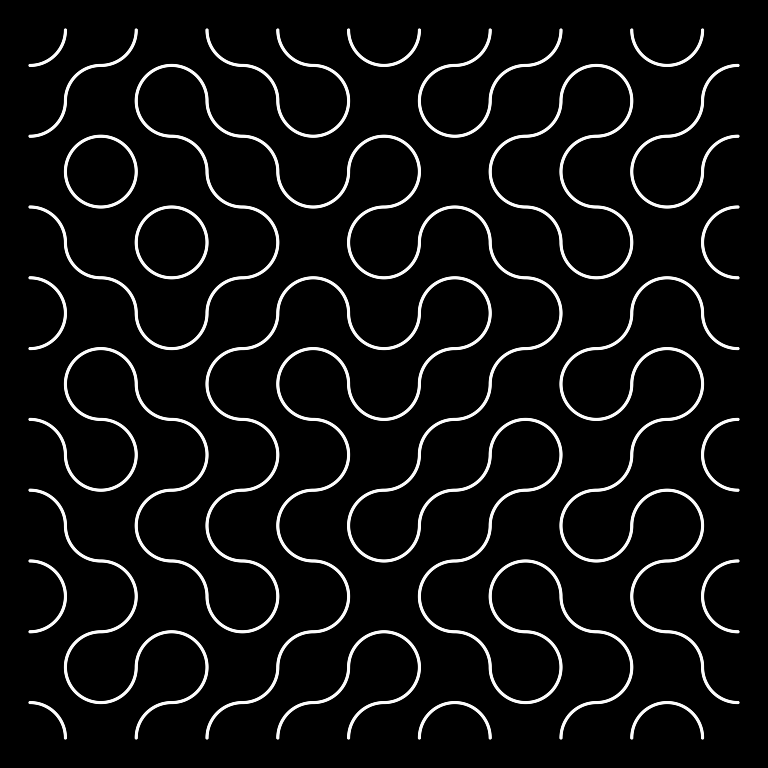
Reproduce this pattern procedurally as a WebGL 2 fragment shader.

```glsl
#version 300 es
precision highp float;

uniform vec2 u_resolution;
out vec4 fragColor;

const float TILES = 10.0;

// Random value in 0..1 for each tile
float tileHash(vec2 tile) {
    return fract(sin(dot(tile, vec2(12.99, 78.23)) + 1.7) * 4375.85);
}

// Distance to two quarter arcs around opposite corners of a unit tile
float arcPair(vec2 local) {
    float lower = abs(length(local + 0.5) - 0.5);
    float upper = abs(length(local - 0.5) - 0.5);
    return min(lower, upper);
}

void main() {
    float side = min(u_resolution.x, u_resolution.y);
    vec2 canvas = (gl_FragCoord.xy - 0.5 * u_resolution) / side + 0.5;

    // Square grid inside an even margin
    float margin = 0.0391;
    float tileSize = (1.0 - 2.0 * margin) / TILES;
    vec2 grid = (canvas - margin) / tileSize;
    vec2 inside = clamp(grid, 0.0, TILES);
    vec2 tile = min(floor(inside), TILES - 1.0);
    vec2 local = inside - tile - 0.5;

    // Mirror about half of the tiles
    if (tileHash(tile) < 0.5) local.x = -local.x;

    // Rounded line ends just past the grid border
    float overshoot = length(grid - inside);
    float dist = length(vec2(arcPair(local), overshoot)) * tileSize;

    // Smooth stroke
    float halfWidth = 0.0021;
    float halfPixel = 0.5 / side;
    float stroke = 1.0 - smoothstep(halfWidth - halfPixel, halfWidth + halfPixel, dist);

    vec3 background = vec3(0.0);
    vec3 lineColor = vec3(0.99);
    fragColor = vec4(mix(background, lineColor, stroke), 1.0);
}
```
